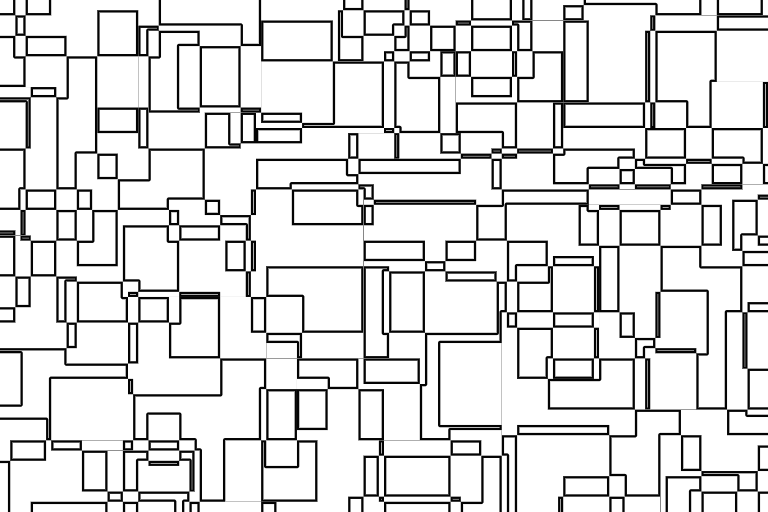
Write a Shadertoy shader that draws this pattern.

```glsl
// Overlapping rectangles combined by exclusive-or, drawn as thin one-sided outlines.

// All lengths are in canvas heights.
const float CELL = 0.14;         // one rectangle is scattered per cell
const float SNAP = 0.01;         // lattice on which rectangle edges lie
const float HALF_MIN = 0.03;     // smallest half side
const float HALF_MAX = 0.145;    // largest half side
const float LINE_WIDTH = 0.0045;
const float SEED = 37.0;
const int REACH = 2;             // neighbour cells that can touch a point
const vec3 PAPER = vec3(1.0);
const vec3 INK = vec3(0.01);

// Four random values per cell, without sine.
vec4 hash42(vec2 p) {
    vec4 q = fract(p.xyxy * vec4(0.1031, 0.1030, 0.0973, 0.1099));
    q += dot(q, q.wzxy + 33.33);
    return fract((q.xxyz + q.yzzw) * q.zywx);
}

vec2 snapToLattice(vec2 p) {
    return floor(p / SNAP + 0.5) * SNAP;
}

float boxDistance(vec2 p, vec2 halfSize) {
    vec2 q = abs(p) - halfSize;
    return length(max(q, 0.0)) + min(max(q.x, q.y), 0.0);
}

float exclusiveOr(float a, float b) {
    return max(min(a, b), -max(a, b));
}

// Signed distance to the exclusive-or of all nearby rectangles.
float patternDistance(vec2 p) {
    vec2 home = floor(p / CELL);
    float d = 1e3;
    for (int j = -REACH; j <= REACH; j++) {
        for (int i = -REACH; i <= REACH; i++) {
            vec2 cell = home + vec2(i, j);
            vec4 rnd = hash42(cell + SEED);
            vec2 center = snapToLattice((cell + rnd.xy) * CELL);
            vec2 halfSize = snapToLattice(mix(vec2(HALF_MIN), vec2(HALF_MAX), rnd.zw));
            d = exclusiveOr(d, boxDistance(p - center, halfSize));
        }
    }
    return d;
}

void mainImage(out vec4 fragColor, in vec2 fragCoord) {
    float pixel = 1.0 / iResolution.y;
    float d = patternDistance(fragCoord * pixel);

    // The stroke lies on the outer side only, so it swaps sides at crossings.
    float halfWidth = 0.5 * LINE_WIDTH;
    float stroke = clamp(0.5 + (halfWidth - abs(d - halfWidth)) / pixel, 0.0, 1.0);

    fragColor = vec4(mix(PAPER, INK, stroke), 1.0);
}
```
